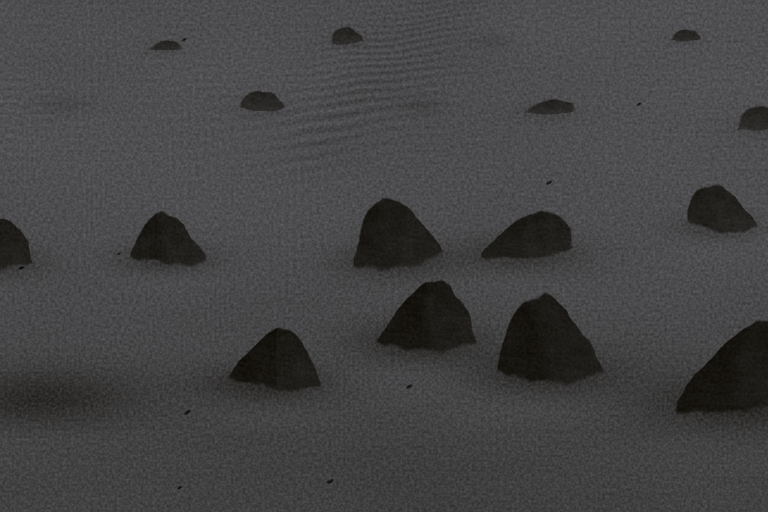
Reproduce this texture procedurally as a Shadertoy shader.

```glsl
// Dim grey sand flat with wind ripples and dark, half-buried weathered rocks.

const vec3  DARK_ROCK   = vec3(0.08, 0.07, 0.05);
const vec3  PALE_SAND   = vec3(0.31, 0.31, 0.32);
const float NEAR_TONE   = 0.254;   // sand brightness at the bottom
const float FAR_TONE    = 0.306;   // sand brightness at the top
const float GRAIN       = 0.066;   // contrast of the sand grains
const float GRAIN_FREQ  = 215.0;   // grains per canvas height
const float RIPPLE_FREQ = 40.0;
const float RIPPLE_TONE = 0.011;
const float EDGE        = 0.0022;  // softness of rock outlines
const float ROCK_STEP   = 0.32;    // spacing of rocks in a row
const int   ROCK_ROWS   = 4;
const int   ROCK_COLS   = 6;
const float TAU         = 6.28319;

float hash(vec2 p) {
    return fract(sin(dot(p, vec2(127.1, 311.7))) * 43758.5);
}

float gradDot(vec2 cell, vec2 f, vec2 corner) {
    float a = TAU * hash(cell + corner);
    return dot(vec2(cos(a), sin(a)), f - corner);
}

// Gradient noise, roughly -0.7 to 0.7.
float noise(vec2 p) {
    vec2 i = floor(p), f = p - i;
    vec2 u = f * f * f * (f * (f * 6.0 - 15.0) + 10.0);
    return mix(mix(gradDot(i, f, vec2(0, 0)), gradDot(i, f, vec2(1, 0)), u.x),
               mix(gradDot(i, f, vec2(0, 1)), gradDot(i, f, vec2(1, 1)), u.x), u.y);
}

float fbm(vec2 p) {
    return noise(p) + 0.5 * noise(p * 2.1 + 7.3) + 0.25 * noise(p * 4.3 + 3.1);
}

// Sand brightness: depth gradient, soft drifts and perspective ripples.
float sandTone(vec2 p) {
    float tone = mix(NEAR_TONE, FAR_TONE, smoothstep(0.0, 0.75, p.y));
    tone += 0.016 * fbm(p * vec2(1.8, 4.5) + 2.0);

    float warped = p.y - 0.1 * p.x + 0.035 * noise(p * vec2(3.0, 4.0))
                 + 0.008 * noise(p * vec2(11.0, 16.0));
    float wave = sin(TAU * RIPPLE_FREQ / (1.6 - warped));
    float trough = (p.x - 0.62 - 0.85 * (p.y - 0.7) - 0.08 * noise(p * 5.0)) / 0.09;
    float band = exp(-trough * trough) * smoothstep(0.6, 0.75, p.y);
    float patches = smoothstep(-0.25, 0.35, noise(p * vec2(2.2, 3.5) + 5.0));
    float rippled = patches * smoothstep(0.45, 0.7, p.y) * smoothstep(1.5, 0.5, p.x);
    tone += RIPPLE_TONE * wave * (rippled + 1.5 * band + 0.12) - 0.016 * band;
    return tone;
}

// Lays one rock and the hollow at its foot over the tone; returns its cover.
float addRock(inout float tone, vec2 p, vec2 id) {
    float row = id.y, seed = hash(id + 3.7), form = hash(id + 9.2);
    vec2 foot = vec2((id.x + 0.1 + 0.55 * hash(id) + 0.35 * mod(row, 2.0) - 0.2) * ROCK_STEP,
                     0.93 - 0.13 * row - 0.028 * row * row);
    foot.y += (hash(id + 5.1) - 0.5) * (0.06 + 0.04 * row);
    float near = smoothstep(0.72, 0.38, foot.y);
    float halfWidth = (0.138 - 0.122 * foot.y) * mix(0.82, 1.22, seed);
    float height = halfWidth * mix(mix(0.5, 0.95, form), mix(1.1, 1.5, form), near);

    // Hollow with a faintly raised rim in front of it
    vec2 h = (p - foot + vec2(0.12, 0.03) * halfWidth) / (halfWidth * vec2(1.3, 0.4));
    tone *= 1.0 - mix(0.1, 0.36, near) * exp(-dot(h, h));
    h.y += 1.6;
    tone += 0.012 * near * exp(-dot(h, h));

    // Leaning, tapered dome with a worn outline
    vec2 q = (p - foot) / vec2(halfWidth, height);
    float up = clamp(q.y, 0.0, 1.0);
    vec2 w = q;
    w.x = (w.x + (form - 0.5) * 0.7 * up) / (1.0 - mix(0.05, 0.48, near) * up);
    w += 0.13 * noise(q * 1.9 + seed * 40.0) + 0.035 * noise(q * 7.0 + seed * 70.0);
    float power = mix(2.0, 3.2, near * seed);
    float dome = pow(pow(abs(w.x), power) + pow(max(w.y, 0.0), power), 1.0 / power) - 1.0;
    float base = -w.y - 0.12 * (1.0 - w.x * w.x) + (seed - 0.5) * 0.3 * w.x;
    float soft = max(EDGE, 1.0 / iResolution.y);
    float cover = smoothstep(soft, -soft, dome * min(halfWidth, height))
                * smoothstep(0.04, -0.05, base);
    cover *= step(0.12, hash(id + 1.3));

    // Two faces, thin strata and sand dust toward the foot
    float face = smoothstep(-0.15, 0.15, w.x + 0.35 * w.y + 0.3 * (seed - 0.5));
    float rock = mix(0.155, 0.094, near) + 0.028 * near * (face - 0.4);
    rock += 0.014 * noise(vec2(q.x * 2.0, q.y * 17.0 + q.x * 2.0) + seed * 30.0);
    rock += 0.022 * fbm(q * 2.5 + seed * 50.0) + mix(0.045, 0.02, near) * (0.5 - up);
    tone = mix(tone, rock, cover);
    return cover;
}

void mainImage(out vec4 fragColor, in vec2 fragCoord) {
    vec2 p = fragCoord / iResolution.y;
    float tone = sandTone(p);

    // Sparse dark chips lying on the sand
    vec2 cell = floor(p * 7.0);
    vec2 chip = fract(p * 7.0) - 0.25 - 0.5 * vec2(hash(cell), hash(cell + 4.0));
    chip.y = (chip.y - 0.4 * chip.x) * 1.8;
    float chipSize = 0.02 + 0.025 * hash(cell + 6.0);
    float chipMask = smoothstep(0.015, -0.015, length(chip) - chipSize);
    tone = mix(tone, 0.1, chipMask * step(0.87, hash(cell + 8.0)));

    // Rocks, far rows first
    float rockCover = 0.0;
    for (int row = 0; row < ROCK_ROWS; row++)
        for (int col = 0; col < ROCK_COLS; col++)
            rockCover = max(rockCover, addRock(tone, p, vec2(col, row)));

    // Fine grain, weaker on the rocks
    float grain = noise(p * GRAIN_FREQ) + 0.7 * noise(p * GRAIN_FREQ * 0.61 + 17.0);
    tone += GRAIN * grain * mix(1.0, 0.45, rockCover);

    float level = (tone - DARK_ROCK.r) / (PALE_SAND.r - DARK_ROCK.r);
    fragColor = vec4(max(mix(DARK_ROCK, PALE_SAND, level), 0.0), 1.0);
}
```
